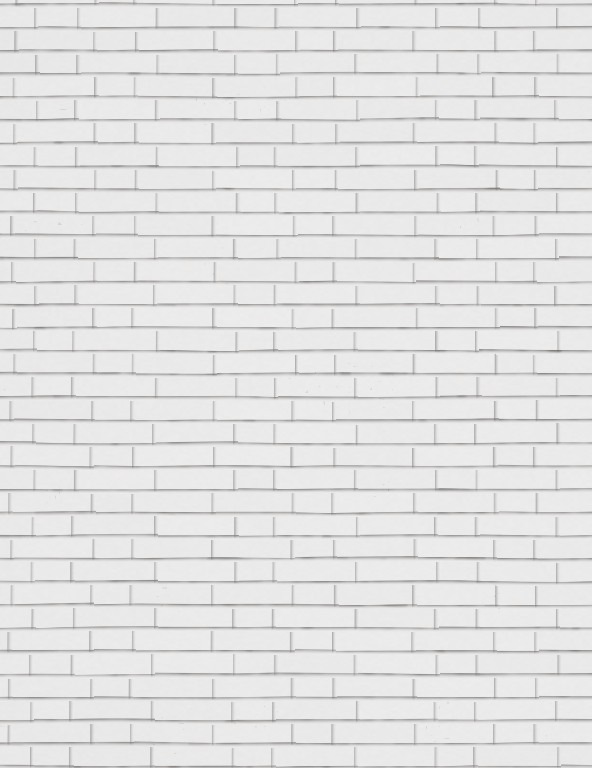
Give the GLSL for this texture, as a Shadertoy shader.

```glsl
// Lengths are fractions of the canvas height
const float ROWS = 33.25;          // courses down the canvas
const float PERIOD = 0.2607;       // one header and two stretchers
const float JOINT = 0.0068;        // joint width, shadow falloff included
const float HEADER_EVEN = 0.200;   // header start in even courses, in periods
const float HEADER_ODD = 0.492;    // header start in odd courses, in periods
const float HEADER_SIZE = 0.2;     // in periods
const float STRETCHER_SIZE = 0.4;  // in periods
const float END_JITTER = 0.018;    // spread of brick ends, in periods
const float COURSE_SHIFT = 0.0030;
const float COURSE_WOBBLE = 0.0022;
const float LEAN = 0.0075;         // drift of the lower left corner
const float TONE_SPREAD = 0.008;
const float GRAIN = 0.010;
const float VIGNETTE = 0.025;
const vec3 PAINT = vec3(0.921, 0.917, 0.916);
const vec3 BED_SHADOW = vec3(0.50, 0.495, 0.49);
const vec3 END_SHADOW = vec3(0.61, 0.605, 0.605);
const vec3 STAIN = vec3(0.40, 0.38, 0.36);

float hash(vec2 p) {
    vec3 q = fract(vec3(p.xyx) * 0.1031);
    q += dot(q, q.yzx + 33.33);
    return fract((q.x + q.y) * q.z);
}

float noise(vec2 p) {
    vec2 i = floor(p), f = fract(p);
    f = f * f * (3.0 - 2.0 * f);
    return mix(mix(hash(i), hash(i + vec2(1, 0)), f.x),
               mix(hash(i + vec2(0, 1)), hash(i + vec2(1, 1)), f.x), f.y);
}

// Position of the k-th brick end in a course, in periods
float brickEnd(float k, float row) {
    float group = floor(k / 3.0);
    float slot = k - 3.0 * group;
    float start = slot < 0.5 ? 0.0 : HEADER_SIZE + STRETCHER_SIZE * (slot - 1.0);
    return group + start + END_JITTER * (hash(vec2(k + 50.0, row + 7.0)) - 0.5);
}

// Joint darkness: s is 0 at the brick that casts the shadow, 1 at the next brick.
// A thin dark core fades into a pale tail of lit mortar.
float jointShade(float s, float blur) {
    float rise = smoothstep(0.0, max(0.22, blur), s);
    float fade = clamp(1.0 - s, 0.0, 1.0);
    return rise * fade * fade;
}

void mainImage(out vec4 fragColor, in vec2 fragCoord) {
    vec2 p = fragCoord / iResolution.y;
    float pixel = 1.0 / iResolution.y;
    float width = iResolution.x / iResolution.y;

    // Course
    float y = p.y + COURSE_SHIFT;
    y += COURSE_WOBBLE * (noise(p * vec2(7.0, 19.0)) - 0.5);
    float row = floor(y * ROWS);
    float above = y - row / ROWS;

    // Brick within the course
    float headerStart = mod(row, 2.0) < 0.5 ? HEADER_EVEN : HEADER_ODD;
    float lean = LEAN * (1.0 - p.y) * (1.0 - p.x / width);
    float t = (p.x + lean) / PERIOD - headerStart;
    float first = floor(t) * 3.0;
    float left = -100.0, right = 100.0, brick = 0.0;
    for (int i = -1; i <= 4; i++) {
        float k = first + float(i);
        float end = brickEnd(k, row);
        if (end <= t) {
            left = end;
            brick = k;
        } else {
            right = min(right, end);
        }
    }
    vec2 id = vec2(brick + 50.0, row);
    float along = (t - left) / (right - left) - 0.5;

    // Joints, with a slight tilt to each brick
    float tilt = 0.4 * (hash(id + 13.0) - 0.5) * along;
    float bedWidth = JOINT * (0.85 + 0.3 * hash(id + 29.0) + tilt);
    float endWidth = JOINT * (0.80 + 0.3 * hash(id + 41.0));
    float bed = jointShade(1.0 - above / bedWidth, pixel / bedWidth);
    float side = jointShade(1.0 - (right - t) * PERIOD / endWidth, pixel / endWidth);
    bed *= 0.92 + 0.25 * hash(id + 3.0) + 0.5 * (noise(p * vec2(75.0, 90.0)) - 0.5);
    side *= 0.85 + 0.35 * hash(id + 5.0);
    side *= smoothstep(0.25, 0.75, above / bedWidth);  // stops at the bed joint

    // Paint: broad light, tone per brick, fine grain
    vec2 fromLight = (p - vec2(0.47, 0.45)) * vec2(1.0, 0.8);
    float tone = 0.003 - VIGNETTE * dot(fromLight, fromLight);
    tone += TONE_SPREAD * (hash(id) - 0.5);
    tone += GRAIN * (noise(p * vec2(200.0, 300.0)) - 0.5);
    vec3 color = PAINT + tone;
    color = mix(color, END_SHADOW, clamp(side, 0.0, 1.0));
    color = mix(color, BED_SHADOW, clamp(bed, 0.0, 1.0));

    // Wear: dark gaps in the beds and rare chips on the faces
    float gap = smoothstep(0.76, 0.95, noise(p * vec2(40.0, 70.0) + 17.0));
    color = mix(color, STAIN, clamp(0.6 * gap * bed, 0.0, 1.0));
    float chip = smoothstep(0.92, 0.99, noise(p * vec2(180.0, 260.0) + 61.0));
    chip *= smoothstep(0.72, 0.88, noise(p * 14.0 + 5.0));
    color -= 0.09 * chip;

    fragColor = vec4(clamp(color, 0.0, 1.0), 1.0);
}
```
